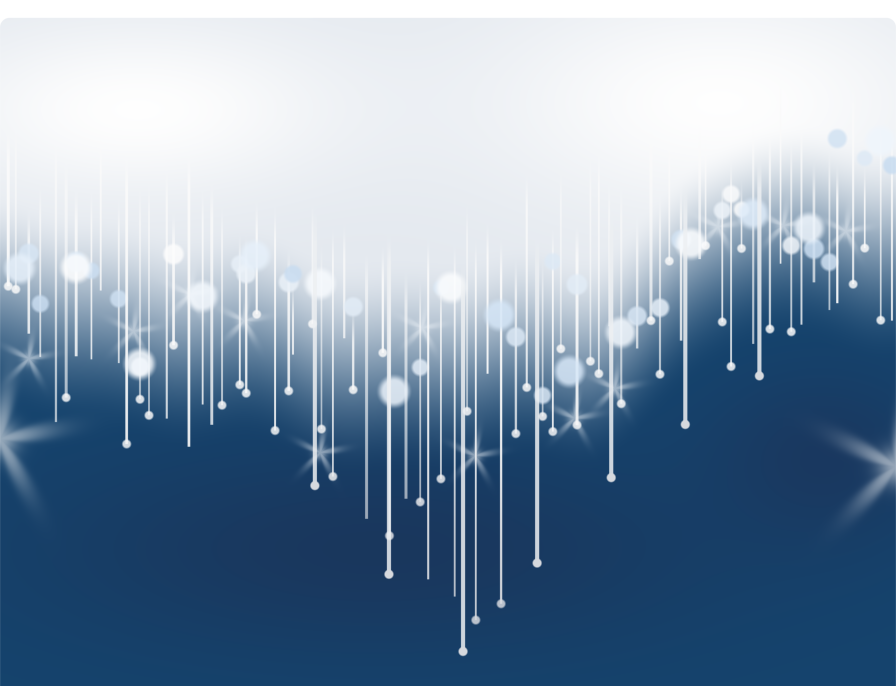
Write a Shadertoy shader that draws this background.

```glsl
// Hanging light strands with soft orbs and stars over a white-to-navy glow.

// Three random values from one number, without sine.
vec3 hash3(float n) {
    vec3 q = fract(vec3(n) * vec3(0.1031, 0.1030, 0.0973));
    q += dot(q, q.yzx + 33.33);
    return fract((q.xxy + q.yzz) * q.zyx);
}

float bell(float x, float center, float width) {
    float d = (x - center) / width;
    return exp(-d * d);
}

// Height where the light half turns into the dark half.
float horizon(float x) {
    return 0.535 - 0.075 * smoothstep(0.0, 0.6, x) + 0.18 * smoothstep(0.8, 1.12, x);
}

// Lowest height that a strand may reach.
float lowestEnd(float x) {
    return 0.34 - 0.27 * bell(x, 0.67, 0.14) + 0.16 * smoothstep(0.85, 1.2, x);
}

float disc(vec2 q, float radius, float blur) {
    return 1.0 - smoothstep(radius - blur, radius + blur, length(q));
}

// Vertical line that fades in from its top.
float strand(vec2 p, float x, float top, float end, float halfWidth, float aa) {
    float line = 1.0 - smoothstep(halfWidth - aa, halfWidth + aa, abs(p.x - x));
    return line * smoothstep(top, top - 0.06, p.y) * smoothstep(end - aa, end + aa, p.y);
}

// Blurred five-pointed star.
float star(vec2 q, float size) {
    float ray = pow(0.5 + 0.5 * cos(5.0 * (atan(q.y, q.x) - 0.17)), 3.0);
    float d = length(q) / (size * (0.35 + 0.65 * ray));
    return exp(-2.5 * d * d);
}

vec3 background(vec2 p) {
    vec3 navy = mix(vec3(0.08, 0.265, 0.43), vec3(0.10, 0.215, 0.365),
                    bell(p.x, 0.55, 0.5) * bell(p.y, 0.2, 0.16));
    navy = mix(navy, vec3(0.10, 0.22, 0.375), bell(p.x, 1.2, 0.17) * bell(p.y, 0.33, 0.13));

    // Bright clouds over pale grey.
    float cloud = bell(p.x, 0.2, 0.3) * bell(p.y, 0.84, 0.13)
                + bell(p.x, 1.05, 0.34) * bell(p.y, 0.85, 0.17);
    vec3 light = mix(vec3(0.89, 0.91, 0.935), vec3(0.995), min(cloud, 1.0));

    float ripple = 0.012 * cos(p.x * 17.0) + 0.008 * cos(p.x * 31.0 + 1.0);
    float rise = p.y - horizon(p.x) - ripple;
    return mix(navy, light, smoothstep(-0.15, 0.17, rise));
}

void mainImage(out vec4 fragColor, in vec2 fragCoord) {
    vec2 p = fragCoord / iResolution.y;
    float width = iResolution.x / iResolution.y;
    float aa = 0.75 / iResolution.y;
    vec3 color = background(p);

    // Large stars at both side edges.
    for (int i = 0; i < 2; i++) {
        float side = float(i);
        color = mix(color, vec3(0.85, 0.87, 0.89),
                    0.65 * star(p - vec2(side * width, 0.36 - 0.04 * side), 0.12));
    }

    // Small stars along the horizon.
    for (int i = 0; i < 12; i++) {
        vec3 h = hash3(float(i) + 211.0);
        float x = (float(i) + 0.2 + 0.6 * h.x) * width / 12.0;
        vec2 center = vec2(x, horizon(x) - 0.13 + 0.2 * h.y);
        color = mix(color, vec3(0.93, 0.95, 0.97), 0.55 * star(p - center, 0.045));
    }

    // Thin strands, each with an end bead and sometimes an orb.
    for (int i = 0; i < 74; i++) {
        float n = float(i);
        vec3 h = hash3(n + 17.0);
        vec3 g = hash3(n + 93.0);
        float x = (n + 0.15 + 0.7 * h.x) * width / 74.0;
        float low = lowestEnd(x);
        float end = mix(low, horizon(x) + 0.06, h.y);
        float top = 0.83 - 0.14 * bell(x, 0.58, 0.25) + 0.07 * smoothstep(0.9, 1.15, x) - 0.15 * h.z;
        vec3 tint = mix(vec3(0.84, 0.85, 0.87), vec3(0.98), smoothstep(0.1, 0.45, p.y));
        float halfWidth = 0.0012 + 0.001 * g.x * g.x;
        color = mix(color, tint, (0.6 + 0.35 * g.y) * strand(p, x, top, end, halfWidth, aa));
        color = mix(color, tint, 0.85 * step(0.3, g.z) * disc(p - vec2(x, end), 0.0062, 0.0018));

        float orbY = max(end + 0.03, horizon(x) - 0.05 + 0.21 * g.y);
        float radius = mix(0.011, 0.015, g.x);
        vec3 orbColor = mix(vec3(0.78, 0.86, 0.94), vec3(0.99), g.z);
        color = mix(color, orbColor, 0.85 * step(0.55, h.z) * disc(p - vec2(x, orbY), radius, 0.003));
    }

    // Broad soft orbs.
    for (int i = 0; i < 15; i++) {
        vec3 h = hash3(float(i) + 401.0);
        float x = (float(i) + 0.25 + 0.5 * h.x) * width / 15.0;
        vec2 center = vec2(x, horizon(x) - 0.06 + 0.22 * h.y);
        vec3 orbColor = mix(vec3(0.80, 0.88, 0.96), vec3(1.0), h.z);
        color = mix(color, orbColor, 0.85 * disc(p - center, 0.021, 0.006));
    }

    // Thick strands spread around the longest one.
    for (int i = -2; i < 5; i++) {
        float k = float(i);
        float x = 0.675 + 0.108 * k;
        float end = lowestEnd(x) - 0.02;
        float top = 0.62 + 0.04 * abs(k);
        color = mix(color, vec3(0.93, 0.94, 0.95), 0.85 * strand(p, x, top, end, 0.003, aa));
        color = mix(color, vec3(0.84, 0.85, 0.87), disc(p - vec2(x, end), 0.0065, 0.0015));
    }

    // White margin above a panel with rounded top corners.
    vec2 corner = vec2(abs(p.x - 0.5 * width) - 0.5 * width, p.y - 0.974) + 0.014;
    float margin = length(max(corner, 0.0)) - 0.014;
    color = mix(color, vec3(1.0), smoothstep(-aa, aa, margin));
    fragColor = vec4(color, 1.0);
}
```
